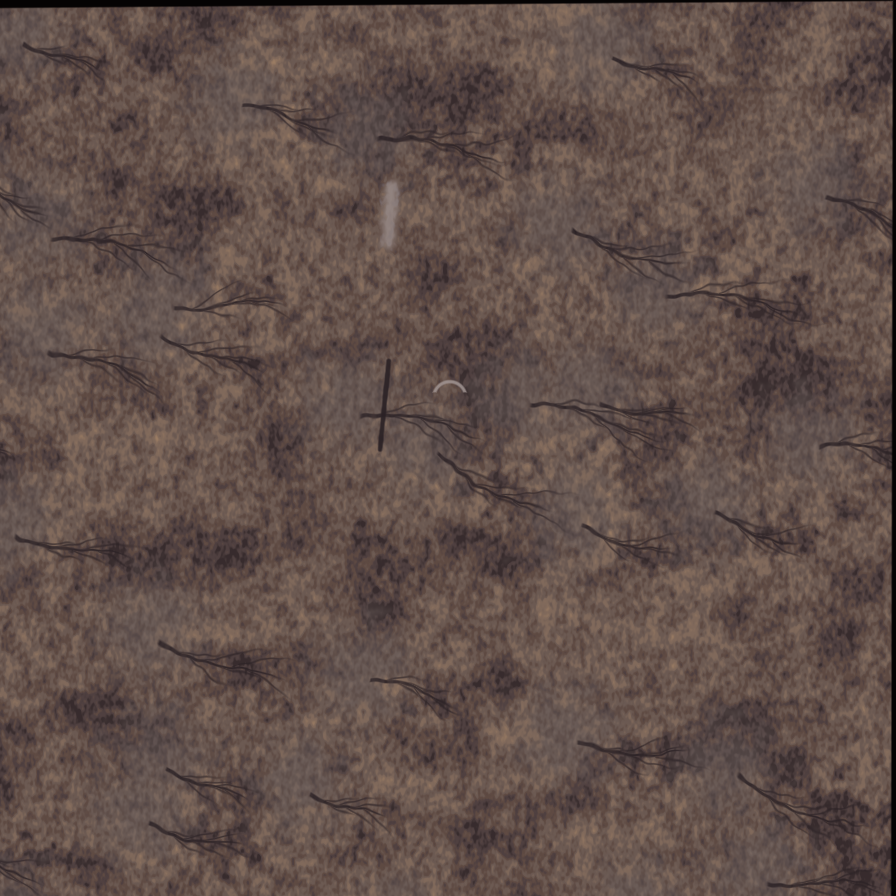
Reproduce this texture procedurally as a Shadertoy shader.

```glsl
// Dry scrubland seen from above: straw grass with ragged dark thickets,
// grey hazy crowns and raking, branching tree shadows.
// Layered gradient noise sets a tone for a colour ramp; trees sit on a jittered grid.

const vec3 UMBER = vec3(0.215, 0.17, 0.175);
const vec3 DUSK  = vec3(0.31, 0.25, 0.25);
const vec3 EARTH = vec3(0.37, 0.29, 0.26);
const vec3 CLAY  = vec3(0.42, 0.35, 0.32);
const vec3 STRAW = vec3(0.50, 0.41, 0.355);
const vec3 GOLD  = vec3(0.61, 0.49, 0.39);
const vec3 HAZE  = vec3(0.395, 0.345, 0.335);
const vec3 INK   = vec3(0.16, 0.125, 0.14);
const vec3 BONE  = vec3(0.62, 0.57, 0.56);
const vec3 FRAME = vec3(0.02, 0.01, 0.01);

const float BASE_TONE = 0.70;
const vec2  GRAIN_FREQ = vec2(150.0, 95.0);
const float GRAIN_GAIN = 0.50;
const float TUFT_GAIN = 0.48;
const float PATCH_GAIN = 0.43;
const float TREE_CELL = 0.165;
const float TREE_CHANCE = 0.72;
const float EDGE_SOFT = 0.0013;
const int   BRANCHES = 6;

vec2 hash2(vec2 p) {
    vec3 a = fract(p.xyx * vec3(0.1031, 0.1030, 0.0973));
    a += dot(a, a.yzx + 33.33);
    return fract((a.xx + a.yz) * a.zy);
}

float cornerRamp(vec2 cell, vec2 offset) {
    float angle = 6.2832 * hash2(cell + 200.0).x;
    return dot(vec2(cos(angle), sin(angle)), offset);
}

float gradientNoise(vec2 p) {
    vec2 i = floor(p), f = fract(p);
    vec2 u = f * f * f * (f * (f * 6.0 - 15.0) + 10.0);
    vec2 e = vec2(1.0, 0.0);
    return mix(mix(cornerRamp(i, f), cornerRamp(i + e, f - e), u.x),
               mix(cornerRamp(i + e.yx, f - e.yx), cornerRamp(i + e.xx, f - e.xx), u.x), u.y);
}

float fbm(vec2 p, int octaves) {
    float sum = 0.0, gain = 1.0;
    for (int i = 0; i < octaves; i++) {
        sum += gain * gradientNoise(p);
        p = mat2(1.6, 1.2, -1.2, 1.6) * p + 17.3;
        gain *= 0.55;
    }
    return sum;
}

float stroke(float dist, float halfWidth) {
    return 1.0 - smoothstep(halfWidth - EDGE_SOFT, halfWidth + EDGE_SOFT, dist);
}

float segment(vec2 p, vec2 a, vec2 b) {
    vec2 d = b - a;
    return length(p - a - d * clamp(dot(p - a, d) / dot(d, d), 0.0, 1.0));
}

// Trunk and fanning branches along +x, in units of the tree length
float treeLines(vec2 q, float len, vec2 seed, float wobble) {
    float y = q.y + 0.05 * sin(q.x * 5.0 + seed.x * 6.0) + 0.03 * wobble;
    float inside = smoothstep(0.0, 0.03, q.x) * (1.0 - smoothstep(0.8, 1.0, q.x));
    float ink = 0.9 * inside * stroke(abs(y) * len, 0.0024 * (1.0 - 0.7 * q.x));
    for (int i = 0; i < BRANCHES; i++) {
        vec2 r = hash2(seed * 91.0 + float(i) * 7.0);
        float start = 0.15 + 0.1 * float(i);
        float x = q.x - start;
        float side = (i % 2 == 0) ? 1.0 : -1.0;
        float bend = side * x * (0.15 + 0.4 * r.x - 0.2 * x);
        float reach = smoothstep(0.0, 0.02, x) * (1.0 - smoothstep(0.2, 0.35 + 0.25 * r.y, x));
        ink = max(ink, 0.7 * reach * stroke(abs(y - bend) * len, 0.0011));
    }
    return ink;
}

// Returns branch ink, crown shadow and crown haze
vec3 trees(vec2 p, float rough, float wobble) {
    vec3 cover = vec3(0.0);
    vec2 home = floor(p / TREE_CELL);
    for (int j = -1; j <= 1; j++)
    for (int i = -2; i <= 1; i++) {
        vec2 cell = home + vec2(i, j) + 40.0;
        vec2 seed = hash2(cell), r = hash2(cell + 71.0);
        if (r.x > TREE_CHANCE) continue;
        vec2 d = p - (cell - 40.0 + seed) * TREE_CELL;
        float len = mix(0.09, 0.17, r.y), tilt = mix(0.05, 0.5, seed.y);
        vec2 q = mat2(cos(tilt), sin(tilt), -sin(tilt), cos(tilt)) * vec2(d.x, d.y);
        q = vec2(d.x * cos(tilt) - d.y * sin(tilt), d.x * sin(tilt) + d.y * cos(tilt)) / len;
        float crown = length((q - vec2(0.75, 0.0)) / vec2(0.5, 0.27)) + 0.9 * rough;
        float haze = length(d + vec2(0.008, -0.012)) / 0.065 + 0.7 * rough;
        cover = max(cover, vec3(treeLines(q, len, seed, wobble),
            (0.4 + 0.5 * seed.x) * (1.0 - smoothstep(0.3, 1.1, crown)),
            1.0 - smoothstep(0.2, 1.2, haze)));
    }
    return cover;
}

vec3 groundColour(float tone) {
    vec3 c = mix(UMBER, DUSK, smoothstep(0.0, 0.3, tone));
    c = mix(c, EARTH, smoothstep(0.3, 0.49, tone));
    c = mix(c, CLAY, smoothstep(0.49, 0.72, tone));
    c = mix(c, STRAW, smoothstep(0.72, 1.0, tone));
    return mix(c, GOLD, smoothstep(1.0, 1.5, tone));
}

void mainImage(out vec4 fragColor, in vec2 fragCoord) {
    vec2 p = fragCoord / iResolution.xy;

    // Grass grain, tufts and thickets
    float grain = fbm(p * GRAIN_FREQ, 2);
    float tuft = fbm(p * vec2(42.0, 36.0) + 9.0, 3);
    float thicket = fbm(p * vec2(9.0, 10.0) + 3.7, 4);
    float drift = gradientNoise(p * 4.0 + 21.0);
    vec3 cover = trees(p, tuft, gradientNoise(p * 60.0));
    float shade = smoothstep(0.0, 0.42, thicket + 0.3 * tuft);
    shade = max(shade, cover.y);
    float tone = BASE_TONE + GRAIN_GAIN * grain + TUFT_GAIN * tuft + 0.3 * drift - PATCH_GAIN * shade;
    vec3 colour = groundColour(tone);

    // Leafless crowns and their cast shadows
    colour = mix(colour, HAZE + 0.06 * grain, 0.6 * cover.z);
    colour = mix(colour, INK, cover.x * (0.85 + 0.3 * grain));

    // Fallen log, pale snag and curved bleached branch
    float log1 = segment(p, vec2(0.434, 0.597), vec2(0.424, 0.498)) + 0.001 * tuft;
    colour = mix(colour, INK, 0.9 * stroke(log1, 0.0026));
    float snag = segment(p, vec2(0.437, 0.79), vec2(0.433, 0.73)) + 0.006 * grain;
    colour = mix(colour, BONE, 0.75 * (1.0 - smoothstep(0.002, 0.013, snag)));
    vec2 arc = p - vec2(0.502, 0.556);
    float bow = max(abs(length(arc) - 0.018), 0.008 - arc.y);
    colour = mix(colour, BONE, 0.9 * stroke(bow, 0.0018));

    // Dark frame along the slanted top and the right side
    float margin = min(0.991 + 0.008 * p.x - p.y, 0.9945 + 0.002 * p.y - p.x);
    colour = mix(FRAME, colour, smoothstep(-EDGE_SOFT, EDGE_SOFT, margin));
    fragColor = vec4(clamp(colour, 0.0, 1.0), 1.0);
}
```
